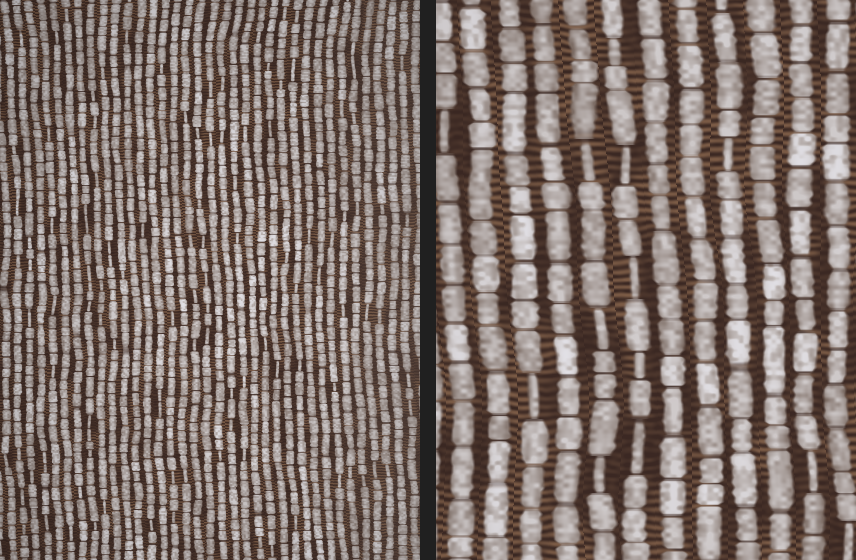
Left: the whole. Right: its middle third, enlarged.
Give the GLSL for this texture, as a WebGL 2 fragment shader.

```glsl
#version 300 es
precision highp float;

uniform vec2 u_resolution;
out vec4 fragColor;

const float STRANDS = 35.0;
const float TUFTS_PER_UNIT = 0.9;
const float RIBS_PER_UNIT = 4.2;
const float TAU = 6.28319;

const vec3 GAP_DARK = vec3(0.22, 0.15, 0.13);
const vec3 THREAD_BROWN = vec3(0.46, 0.34, 0.26);
const vec3 PILE_SHADE = vec3(0.47, 0.41, 0.38);
const vec3 PILE_LIGHT = vec3(0.77, 0.75, 0.75);
const vec3 PILE_SHEEN = vec3(0.88, 0.88, 0.91);

float hash(vec2 p) {
    return fract(sin(dot(p, vec2(127.1, 311.7))) * 43758.5453);
}

float noise(vec2 p) {
    vec2 cell = floor(p);
    vec2 f = fract(p);
    f = f * f * (3.0 - 2.0 * f);
    float low = mix(hash(cell), hash(cell + vec2(1.0, 0.0)), f.x);
    float high = mix(hash(cell + vec2(0.0, 1.0)), hash(cell + 1.0), f.x);
    return mix(low, high, f.y);
}

// Slow drift and lean of the whole cloth
vec2 bendCloth(vec2 p) {
    float drift = noise(p * vec2(0.07, 0.1)) - 0.5;
    float ripple = noise(p * vec2(0.25, 0.35) + 40.0) - 0.5;
    return p + vec2(1.1 * drift + 0.3 * ripple + 0.018 * p.y, 0.0);
}

// Dark ground with fine, broken cross threads
vec3 groundColor(vec2 p, float column) {
    float phase = hash(vec2(column, 3.0));
    float wave = p.y * RIBS_PER_UNIT + phase + 0.5 * noise(p * 1.7);
    float rib = 0.5 + 0.5 * sin(TAU * wave);
    float wear = smoothstep(0.2, 0.85, noise(p * vec2(1.5, 0.7) + 19.0));
    float grain = noise(p * vec2(5.0, 9.0));
    float amount = rib * mix(0.2, 0.95, wear) + 0.25 * (grain - 0.4);
    return mix(GAP_DARK, THREAD_BROWN, clamp(amount, 0.0, 1.0));
}

// Soft rounded pile, brighter where the sheen catches
vec3 pileColor(vec2 p, float across, float tone) {
    float grain = noise(p * vec2(6.0, 8.0));
    float round = 1.0 - across * across;
    float light = 0.2 + 0.45 * round + 0.45 * (tone - 0.5) + 0.55 * (grain - 0.5);
    vec3 color = mix(PILE_SHADE, PILE_LIGHT, clamp(light * 1.25, 0.0, 1.0));
    float sheen = smoothstep(0.55, 0.95, tone) * smoothstep(0.3, 0.8, grain);
    return mix(color, PILE_SHEEN, 0.75 * sheen * round);
}

vec3 clothColor(vec2 p, float pixel) {
    float column = floor(p.x);
    float wobble = noise(vec2(column * 7.3, p.y * 0.55)) - 0.5;
    float x = fract(p.x) - 0.5 + 0.2 * wobble;

    // Tufts of uneven length along each strand
    float along = p.y * TUFTS_PER_UNIT + 9.0 * hash(vec2(column, 1.0));
    along += 1.1 * noise(vec2(column * 3.7, p.y * 0.6));
    float tuft = floor(along);
    float end = 0.5 - abs(fract(along) - 0.5);
    float size = hash(vec2(column, tuft));
    float sparse = step(0.91, hash(vec2(tuft, column + 50.0)));

    // Frayed outline, pinched at the tuft ends
    float fray = noise(p * vec2(4.0, 7.0) + 70.0) - 0.5;
    float halfWidth = mix(0.28, 0.38, size) + 0.09 * fray;
    halfWidth *= mix(0.72, 1.0, smoothstep(0.0, 0.16, end));
    halfWidth *= mix(1.0, 0.45, sparse);
    float soft = max(0.06, 0.6 * pixel);
    float pile = 1.0 - smoothstep(-soft, soft, abs(x) - halfWidth);

    // Binding threads between tufts
    float bind = 1.0 - smoothstep(0.02, 0.06 + 0.5 * pixel, end);
    float tightness = hash(vec2(tuft + 11.0, column));
    pile *= 1.0 - bind * mix(0.25, 0.9, tightness);

    float patchTone = noise(p * vec2(0.6, 0.16) + 90.0);
    float tone = mix(hash(vec2(column + 23.0, tuft)), patchTone, 0.45);
    float across = clamp(x / halfWidth, -1.0, 1.0);
    vec3 ground = groundColor(p, column);
    return mix(ground, pileColor(p, across, tone), pile);
}

// Uneven daylight, paler toward the right edge
vec3 lightCloth(vec3 color, vec2 uv) {
    float fade = 0.14 * smoothstep(0.65, 1.0, uv.x);
    vec3 lit = mix(color, vec3(0.62, 0.57, 0.54), fade);
    vec2 offset = uv - vec2(0.55, 0.45);
    return lit * (1.05 - 0.38 * dot(offset, offset));
}

void main() {
    vec2 uv = gl_FragCoord.xy / u_resolution;
    float pixel = STRANDS / u_resolution.x;
    vec2 cloth = bendCloth(gl_FragCoord.xy * pixel);
    vec3 color = clothColor(cloth, pixel);
    fragColor = vec4(lightCloth(color, uv), 1.0);
}
```
